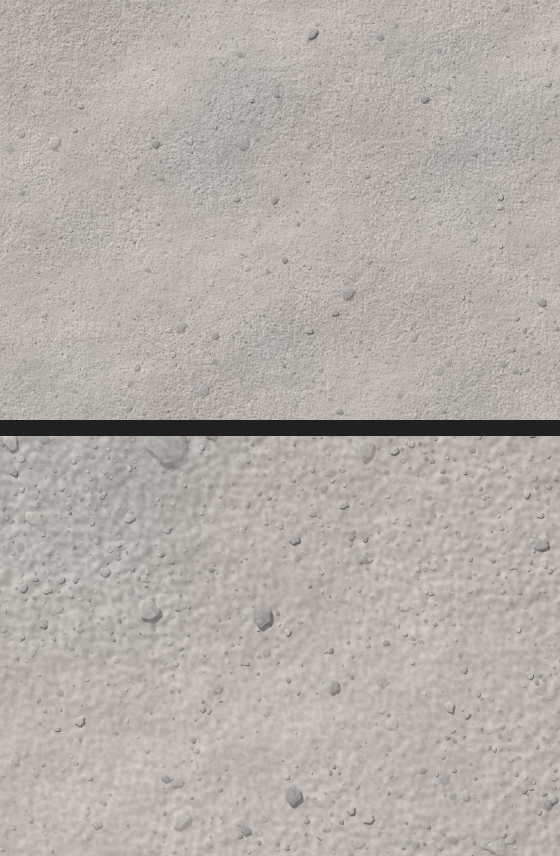
Top: the whole. Bottom: its middle third, enlarged.
Reproduce this texture procedurally as a Shadertoy shader.

```glsl
// Dusty pale gravel ground with scattered half-buried pebbles, lit from the upper left.

vec2 hash2(vec2 p) {
    vec3 q = fract(p.xyx * vec3(0.1031, 0.1030, 0.0973));
    q += dot(q, q.yzx + 33.33);
    return fract((q.xx + q.yz) * q.zy);
}

vec2 gradientAt(vec2 cell) {
    float angle = 6.2832 * hash2(cell + 57.0).x;
    return vec2(cos(angle), sin(angle));
}

// Gradient noise, roughly -0.7 to 0.7
float noise(vec2 p) {
    vec2 i = floor(p), f = fract(p);
    vec2 u = f * f * f * (f * (f * 6.0 - 15.0) + 10.0);
    vec2 e = vec2(1.0, 0.0);
    float low = mix(dot(gradientAt(i), f), dot(gradientAt(i + e), f - e), u.x);
    float high = mix(dot(gradientAt(i + e.yx), f - e.yx), dot(gradientAt(i + 1.0), f - 1.0), u.x);
    return mix(low, high, u.y);
}

float fbm(vec2 p) {
    float sum = 0.0, amp = 1.0;
    for (int i = 0; i < 4; i++) {
        sum += amp * noise(p);
        p = mat2(1.6, 1.2, -1.2, 1.6) * p + 7.3;
        amp *= 0.5;
    }
    return sum;
}

// Slope of the noise towards the light: bright upper left, dark lower right
float relief(vec2 p) {
    return noise(p + vec2(0.2, -0.25)) - noise(p - vec2(0.2, -0.25));
}

// Signed distance to a stretched, slightly angular stone
float stoneDistance(vec2 d, float radius, vec2 seed) {
    float turn = 6.2832 * seed.x;
    d = mat2(cos(turn), sin(turn), -sin(turn), cos(turn)) * d;
    d.y *= 1.1 + 0.4 * seed.y;
    float a = atan(d.y, d.x + 1e-5);
    float outline = 1.0 + 0.09 * sin(3.0 * a + 20.0 * seed.y) + 0.06 * sin(5.0 * a + 30.0 * seed.x);
    return length(d) - radius * outline;
}

// One grid layer of stones; share is the filled part of the cells, size a radius in cells
vec3 scatterStones(vec3 ground, vec2 p, float cells, float share, float size) {
    vec2 q = p * cells + cells * 1.37;
    float soft = 0.6 * cells / iResolution.y;
    for (int y = -1; y <= 1; y++)
    for (int x = -1; x <= 1; x++) {
        vec2 id = floor(q) + vec2(x, y);
        vec2 pick = hash2(id + 11.0);
        if (pick.x > share) continue;
        vec2 seed = hash2(id + 83.0), look = hash2(id + 171.0);
        vec2 d = q - id - 0.1 - 0.8 * hash2(id + 239.0);
        float radius = size * mix(0.5, 1.0, pick.y * pick.y);
        float exposed = mix(0.25, 1.0, look.x * look.x);

        // Short shadow at the lower right
        float shade = stoneDistance(d - radius * vec2(0.24, -0.34), radius, seed);
        ground *= 1.0 - 0.46 * exposed * (1.0 - smoothstep(-soft, soft + 0.15 * radius, shade));

        // Rounded body, cool grey to pale dust
        float body = 1.0 - smoothstep(-soft, soft, stoneDistance(d, radius, seed));
        float lit = clamp(dot(d / radius, vec2(-0.6, 0.8)), -1.0, 1.0);
        vec3 stone = mix(vec3(0.63, 0.63, 0.625), vec3(0.80, 0.775, 0.75), look.y);
        stone *= 1.0 + 0.10 * lit + 0.1 * noise(d / radius * 3.0 + id);
        ground = mix(ground, stone, body * mix(0.6, 0.95, exposed));
    }
    return ground;
}

void mainImage(out vec4 fragColor, in vec2 fragCoord) {
    vec2 p = fragCoord / iResolution.y;

    // Broad slanted drifts of clean dust and coarser grit
    vec2 along = mat2(0.94, -0.34, 0.34, 0.94) * p;
    float drift = fbm(along * vec2(1.8, 4.2) + 3.7);
    float patches = fbm(p * 8.0 + 21.0);
    float grit = smoothstep(-0.6, 0.6, 0.7 * patches - drift);

    vec3 col = vec3(0.727, 0.700, 0.679);
    col += vec3(0.058, 0.052, 0.048) * drift + 0.027 * patches;
    col += vec3(0.012, 0.0, -0.004) * noise(p * 3.0 + 40.0);

    // Dust ripples and sandy grain
    float rough = mix(0.65, 1.25, grit);
    col += 0.026 * relief(p * 32.0);
    col += rough * (0.045 * relief(p * 78.0 + 5.0) + 0.075 * relief(p * 160.0 + 9.0));

    // Stones from grit to pebbles
    col = scatterStones(col, p, 135.0, 0.16 + 0.34 * grit, 0.30);
    col = scatterStones(col, p, 62.0, 0.10 + 0.30 * grit, 0.26);
    col = scatterStones(col, p, 27.0, 0.19, 0.23);
    col = scatterStones(col, p, 11.0, 0.10, 0.18);

    col += 0.045 * noise(p * 190.0 + 13.0) + 0.045 * noise(p * 310.0 + 31.0);
    fragColor = vec4(clamp(col, 0.0, 1.0), 1.0);
}
```
